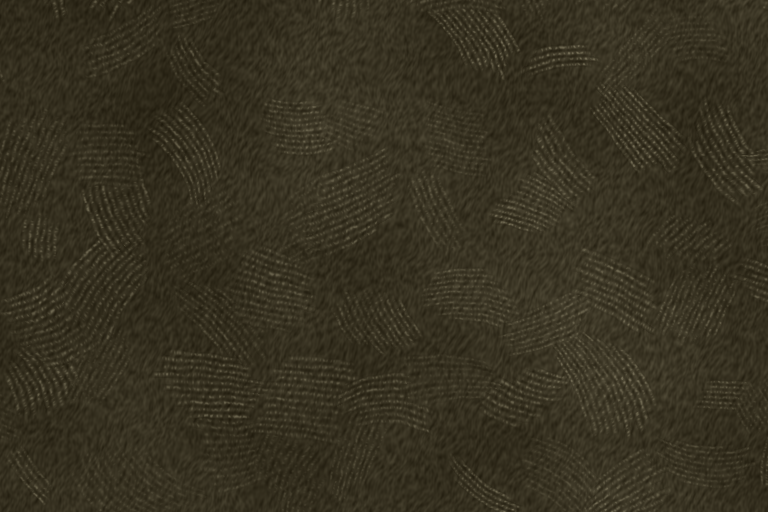
Give the GLSL for this texture, as a WebGL 1 fragment shader.

```glsl
precision highp float;
// Dark olive-brown plush embossed with overlapping, curved comb strokes.

#define CELL 0.162        // spacing of the stroke patches
#define RIB 0.0138        // widest spacing of the ribs in a patch
#define BEAD 0.0052       // length of the glints along a rib
#define MAX_LENGTH 0.135  // largest half length of a patch
#define MAX_BEND 2.8      // largest curvature of a patch
#define COVERAGE 0.90     // share of cells that hold a patch
#define FUR_GRAIN 0.075   // contrast of the pile
#define GLINT 0.15        // brightness of the beads
#define UNEVEN 0.34       // contrast of the broad light and shade
#define DARK vec3(0.140, 0.120, 0.065)
#define LIGHT vec3(0.400, 0.375, 0.290)

uniform vec2 u_resolution;

vec2 hash2(vec2 p) {
  vec3 a = fract(p.xyx * vec3(0.1031, 0.1030, 0.0973));
  a += dot(a, a.yzx + 33.33);
  return fract((a.xx + a.yz) * a.zy);
}

float gradientDot(vec2 corner, vec2 offset) {
  float angle = 6.2832 * hash2(corner).x;
  return dot(vec2(cos(angle), sin(angle)), offset);
}

// Gradient noise, roughly -0.7 to 0.7
float noise(vec2 p) {
  vec2 i = floor(p), f = p - i;
  vec2 u = f * f * f * (f * (f * 6.0 - 15.0) + 10.0);
  vec2 e = vec2(1.0, 0.0);
  return mix(mix(gradientDot(i, f), gradientDot(i + e, f - e), u.x),
             mix(gradientDot(i + e.yx, f - e.yx), gradientDot(i + 1.0, f - 1.0), u.x), u.y);
}

vec2 rotate(vec2 p, float angle) {
  float c = cos(angle), s = sin(angle);
  return vec2(c * p.x + s * p.y, c * p.y - s * p.x);
}

// Short hairs, all leaning about the same way
float fur(vec2 p) {
  vec2 q = rotate(p, 1.0) + 0.012 * vec2(noise(p * 13.0), noise(p * 13.0 + 40.0));
  return noise(q * vec2(48.0, 125.0)) + 0.7 * noise(rotate(q, 0.35) * vec2(95.0, 190.0) + 31.0);
}

// One patch of ribs: x is its tone, y its opacity
vec2 combPatch(vec2 p, vec2 cell) {
  vec2 place = hash2(cell + 17.0), shape = hash2(cell + 53.0);
  vec2 curve = hash2(cell + 91.0) - 0.5, kind = hash2(cell + 137.0);
  vec2 style = hash2(cell + 259.0);
  float turn = 2.0 * shape.x - 1.0;
  vec2 q = rotate(p - (cell + 0.2 + 0.6 * place) * CELL, turn * mix(0.7, 1.5, abs(turn)));

  // Bend the ribs, spread them like a fan and let them waver
  q.y += 2.0 * MAX_BEND * curve.x * q.x * q.x;
  float spacing = RIB * mix(0.72, 1.0, style.x);
  float across = q.y / (spacing * (1.0 + 4.5 * curve.y * q.x));
  across += 0.3 * noise(p * 24.0) + 0.13 * noise(p * 85.0);
  float row = floor(across);
  float ridge = 0.5 - 0.5 * cos(6.2832 * across);

  // Slanted, rounded outline with ragged ends, sides cut along a groove
  float halfRows = floor(mix(2.6, 7.0, kind.x));
  float side = (row + 0.5) / halfRows;
  float ragged = hash2(cell * 3.0 + row + 211.0).x;
  float reach = MAX_LENGTH * mix(0.42, 0.88, shape.y);
  reach *= (0.74 + 0.38 * ragged) * (1.0 - 0.3 * side * side);
  float along = q.x + 1.3 * (style.y - 0.5) * row * spacing;
  float opacity = smoothstep(0.0, 0.022, reach - abs(along))
                * smoothstep(-0.1, 0.25, halfRows - abs(across));

  // Thin lit ribs over dark grooves, broken into fine glints
  float bead = noise(vec2(q.x / BEAD, across * 0.9 + cell.x * 5.3 + cell.y * 9.1));
  float glint = smoothstep(-0.2, 0.5, bead);
  float strength = mix(0.45, 1.1, kind.y) * (1.0 + 0.7 * noise(p * 11.0));
  float crest = ridge * ridge;
  float tone = 0.207 + strength * (0.052 * ridge + GLINT * glint * crest - 0.017);
  return vec2(tone, opacity * mix(0.7, 1.0, kind.y));
}

void main() {
  vec2 p = gl_FragCoord.xy / u_resolution.y;
  vec2 uv = gl_FragCoord.xy / u_resolution;
  vec2 home = floor(p / CELL);

  // Bare pile, then the patches laid over each other
  float tone = 0.208;
  float ribbed = 0.0;
  for (int j = -1; j <= 1; j++) {
    for (int i = -1; i <= 1; i++) {
      vec2 cell = home + vec2(float(i), float(j)) + 20.0;
      vec2 stroke = combPatch(p + 20.0 * CELL, cell);
      stroke.y *= step(hash2(cell + 171.0).x, COVERAGE);
      tone = mix(tone, stroke.x, stroke.y);
      ribbed = max(ribbed, stroke.y);
    }
  }
  tone += FUR_GRAIN * mix(1.0, 0.8, ribbed) * fur(p + 5.0);

  // Broad clouds of shade, brighter towards the right
  float clouds = noise(p * 2.3 + 7.0) + 0.6 * noise(p * 5.5 + 3.0);
  tone *= 0.94 + UNEVEN * (0.45 * uv.x - 0.12 * uv.y + 0.75 * clouds);

  float level = (tone - DARK.r) / (LIGHT.r - DARK.r);
  gl_FragColor = vec4(mix(DARK, LIGHT, clamp(level, -0.15, 1.15)), 1.0);
}
```
